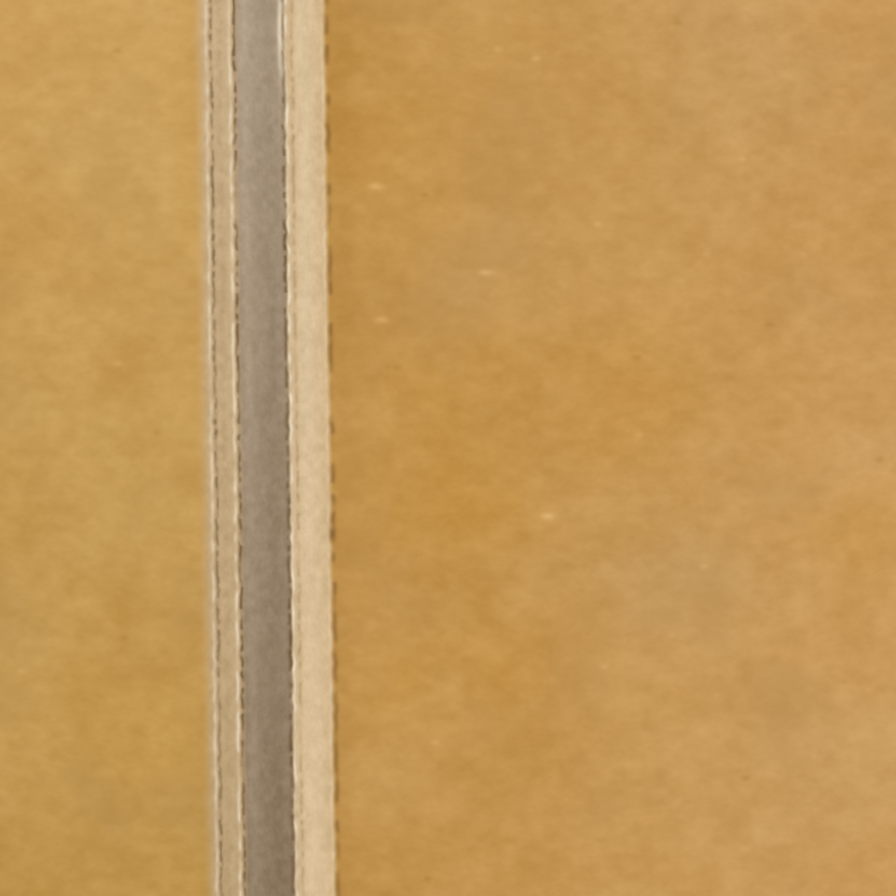
Give the GLSL for this texture, as a WebGL 2 fragment shader.

```glsl
#version 300 es
precision highp float;
// Two warm ochre tiles parted by a near-vertical grooved metal trim.
// Tiles: broad gradients, soft stains, layered noise and cellular flecks.
// Trim: a cross profile of soft bands and thin worn lines on a leaning axis.
#define LEAN 0.013
#define TRIM_LEFT 0.223
#define TRIM_RIGHT 0.3615
#define GROOVE_LEFT 0.262
#define GROOVE_RIGHT 0.314
#define CLOUDS 0.06
#define MOTTLE 0.06
#define GRAIN 0.055
#define FLECK_CELLS 26.0
#define LINE_WIDTH 0.0022

uniform vec2 u_resolution;
out vec4 fragColor;

float hash(vec2 p) {
  vec3 q = fract(p.xyx * vec3(0.1031, 0.1030, 0.0973));
  q += dot(q, q.yzx + 33.33);
  return fract((q.x + q.y) * q.z);
}

float noise(vec2 p) {
  vec2 i = floor(p), f = fract(p);
  f = f * f * (3.0 - 2.0 * f);
  return mix(mix(hash(i), hash(i + vec2(1, 0)), f.x),
             mix(hash(i + vec2(0, 1)), hash(i + vec2(1, 1)), f.x), f.y);
}

float layered(vec2 p) {
  float sum = 0.0, amp = 0.5;
  for (int i = 0; i < 5; i++) {
    sum += amp * (noise(p) - 0.5);
    p = mat2(1.6, 1.2, -1.2, 1.6) * p + 7.3;
    amp *= 0.55;
  }
  return sum;
}

float ridge(float x, float centre, float width) {
  float d = (x - centre) / width;
  return exp(-d * d);
}

float spot(vec2 p, vec2 centre, vec2 radius) {
  vec2 d = (p - centre) / radius;
  return exp(-dot(d, d));
}

// Sparse cellular flecks: positive is pale, negative is dark
float flecks(vec2 p) {
  vec2 cell = floor(p * FLECK_CELLS), f = fract(p * FLECK_CELLS);
  float pick = hash(cell + 19.0);
  vec2 centre = 0.3 + 0.4 * vec2(hash(cell + 3.0), hash(cell + 8.0));
  float mark = spot(f, centre, vec2(0.13, 0.09));
  return mark * (step(0.975, pick) - step(pick, 0.025));
}

vec3 tileColor(vec2 p) {
  vec3 leftTile = mix(vec3(0.745, 0.58, 0.31), vec3(0.795, 0.625, 0.36), p.y);
  vec3 rightTile = mix(vec3(0.762, 0.58, 0.315), vec3(0.782, 0.60, 0.355),
                       smoothstep(0.4, 1.0, p.x));
  vec3 col = mix(leftTile, rightTile, step(0.3, p.x));

  // Stains: centre, radius, strength (positive is deep amber, negative pale)
  const vec4 stains[12] = vec4[12](
    vec4(0.50, 0.44, 0.07, 0.7), vec4(0.70, 0.56, 0.08, 0.6),
    vec4(0.57, 0.26, 0.06, 0.5), vec4(0.44, 0.23, 0.05, 0.5),
    vec4(0.98, 0.40, 0.06, 0.6), vec4(0.50, 0.58, 0.08, 0.4),
    vec4(0.42, 0.83, 0.08, 0.3), vec4(0.14, 0.20, 0.09, 0.4),
    vec4(0.74, 0.36, 0.10, -0.6), vec4(0.84, 0.88, 0.14, -0.3),
    vec4(0.53, 0.69, 0.07, -0.3), vec4(0.88, 0.15, 0.12, -0.2));
  vec2 warped = p + 0.09 * vec2(layered(p * 12.0), layered(p * 12.0 + 31.0));
  float stain = 0.0;
  for (int i = 0; i < 12; i++)
    stain += stains[i].w * spot(warped, stains[i].xy, vec2(stains[i].z));
  col += stain * vec3(0.0, -0.021, -0.055);

  // Clouds, smaller mottling, fine grain and duller patches
  col += CLOUDS * layered(p * 7.0) * vec3(0.5, 0.7, 1.0);
  col += MOTTLE * layered(p * vec2(22.0, 28.0) + 13.0) * vec3(0.8, 0.9, 1.0);
  col += GRAIN * layered(p * vec2(65.0, 95.0));
  float dull = smoothstep(0.05, 0.3, layered(p * 9.0 + 50.0));
  col = mix(col, vec3(0.71, 0.55, 0.335), 0.25 * dull);
  col -= 0.02 * ridge(p.x, 0.38, 0.02);

  // Scattered flecks plus a few distinct pale chips
  const vec2 chips[4] = vec2[4](vec2(0.426, 0.643), vec2(0.541, 0.696),
                                vec2(0.420, 0.792), vec2(0.611, 0.424));
  float fleck = 0.35 * flecks(p);
  for (int i = 0; i < 4; i++) fleck += 0.7 * spot(p, chips[i], vec2(0.008, 0.004));
  return col + 0.12 * fleck * vec3(0.9, 1.0, 1.1);
}

vec3 trimColor(float x, float y) {
  vec3 pale = mix(vec3(0.815, 0.69, 0.51), vec3(0.85, 0.75, 0.60), ridge(x, 0.338, 0.017));
  vec3 shine = vec3(0.92, 0.86, 0.75), shadow = vec3(0.42, 0.33, 0.22);
  vec3 leftBand = mix(vec3(0.74, 0.63, 0.47), vec3(0.79, 0.68, 0.525), y);
  vec3 metal = mix(vec3(0.55, 0.47, 0.375), vec3(0.665, 0.59, 0.495), y);
  metal += 0.04 * ridge(x, 0.271, 0.008) - 0.02 * ridge(x, 0.299, 0.008);

  // Left band, sunken metal and right band
  vec3 col = mix(leftBand, metal, smoothstep(GROOVE_LEFT - 0.003, GROOVE_LEFT + 0.004, x));
  col = mix(col, pale, smoothstep(GROOVE_RIGHT - 0.003, GROOVE_RIGHT + 0.009, x));

  // Worn dark creases beside glinting ridges
  float worn = 0.25 + 0.75 * smoothstep(0.15, 0.75, noise(vec2(x * 160.0, y * 170.0)));
  float fade = 0.6 + 0.4 * noise(vec2(x * 60.0 + 4.0, y * 14.0));
  float glint = smoothstep(0.1, 0.9, noise(vec2(x * 90.0 + 9.0, y * 90.0)));
  float crease = 0.65 * ridge(x, 0.2345, LINE_WIDTH) + 0.85 * ridge(x, 0.2605, LINE_WIDTH)
               + 0.9 * ridge(x, 0.3145, LINE_WIDTH);
  float gleam = 0.55 * ridge(x, 0.2295, LINE_WIDTH) + 0.7 * ridge(x, 0.2555, LINE_WIDTH)
              + 0.95 * ridge(x, 0.3185, LINE_WIDTH) + 0.3 * ridge(x, 0.359, LINE_WIDTH);
  col = mix(col, shine, min(gleam, 0.9) * (0.3 + 0.7 * glint));
  col = mix(col, shadow, min(crease, 0.9) * worn * fade);
  col = mix(col, vec3(0.68, 0.57, 0.42), 0.55 * ridge(x, 0.325, LINE_WIDTH) * worn);
  col = mix(col, vec3(0.66, 0.55, 0.40), 0.3 * ridge(x, 0.244, 0.004) * worn);
  col = mix(col, shine, 0.8 * spot(vec2(x, y), vec2(0.312, 0.97), vec2(0.003, 0.06)));
  return col + 0.09 * layered(vec2(x * 150.0, y * 110.0));
}

void main() {
  vec2 uv = gl_FragCoord.xy / u_resolution;
  float x = uv.x - LEAN * (1.0 - uv.y) + 0.0014 * (noise(vec2(3.0, uv.y * 100.0)) - 0.5);
  float cover = smoothstep(TRIM_LEFT - 0.010, TRIM_LEFT + 0.007, x)
              * (1.0 - smoothstep(TRIM_RIGHT - 0.003, TRIM_RIGHT + 0.004, x));
  vec3 col = mix(tileColor(uv), trimColor(x, uv.y), cover);

  // Grime caught along the right edge, with one deeper nick
  float grime = 0.45 * ridge(x, 0.3645, 0.003) * smoothstep(0.1, 0.9, noise(vec2(5.0, uv.y * 90.0)));
  grime += 0.6 * spot(uv, vec2(0.371, 0.405), vec2(0.004, 0.009));
  col = mix(col, vec3(0.45, 0.32, 0.16), min(grime, 0.75));
  fragColor = vec4(clamp(col, 0.0, 1.0), 1.0);
}
```
